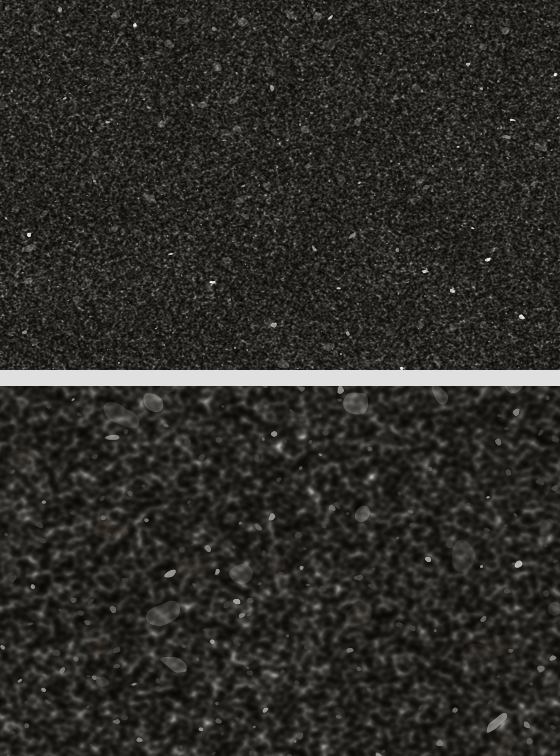
Top, the full canvas; bottom, a detail of the centre.
This texture is drawn by a WebGL 2 fragment shader. Its source:

```glsl
#version 300 es
precision highp float;

#define GRAIN_CELLS 100.0
#define GRAIN_STRETCH 0.88
#define GRAIN_CONTRAST 0.43
#define BASE_TONE 0.137
#define WARMTH vec3(0.007, 0.0, -0.011)
#define GLINT_CELLS 70.0
#define GLINT_DENSITY 0.25
#define FLAKE_CELLS 14.0
#define FLAKE_DENSITY 0.65
#define CHIP_CELLS 8.0
#define CHIP_DENSITY 0.42

uniform vec2 u_resolution;
out vec4 fragColor;

// Three independent random values in 0..1 per cell and layer
vec3 hash3(vec2 cell, int layer) {
    uvec3 v = uvec3(ivec3(ivec2(cell), layer));
    v = v * 1664525u + 1013904223u;
    v.x += v.y * v.z; v.y += v.z * v.x; v.z += v.x * v.y;
    v ^= v >> 16u;
    v.x += v.y * v.z; v.y += v.z * v.x; v.z += v.x * v.y;
    return vec3(v >> 8u) / 16777216.0;
}

mat2 rotation(float angle) {
    float c = cos(angle), s = sin(angle);
    return mat2(c, s, -s, c);
}

float cornerSlope(vec2 cell, vec2 offset, int layer) {
    float angle = 6.2832 * hash3(cell + offset, layer).x;
    return dot(vec2(cos(angle), sin(angle)), -offset);
}

// Gradient noise scaled to roughly unit variance
float gradientNoise(vec2 p, int layer) {
    vec2 cell = floor(p), f = p - cell;
    vec2 w = f * f * f * (f * (f * 6.0 - 15.0) + 10.0);
    float corners[4];
    for (int i = 0; i < 4; i++) {
        vec2 corner = vec2(i & 1, i >> 1);
        float slope = cornerSlope(cell, corner, layer);
        float angle = 6.2832 * hash3(cell + corner, layer).x;
        corners[i] = slope + dot(vec2(cos(angle), sin(angle)), f);
    }
    return 4.6 * mix(mix(corners[0], corners[1], w.x),
                     mix(corners[2], corners[3], w.x), w.y);
}

// Scattered ragged ellipses: x = coverage, y = random value of the piece
vec2 scatter(vec2 p, float cells, float density, float radius, float aspect, int layer) {
    vec2 q = p * cells, home = floor(q);
    float pixel = cells / u_resolution.y;
    float ragged = gradientNoise(q * 0.45 / radius, layer + 2);
    vec2 best = vec2(0.0);
    for (int y = -1; y <= 1; y++) {
        for (int x = -1; x <= 1; x++) {
            vec2 cell = home + vec2(x, y);
            vec3 place = hash3(cell, layer);
            vec3 form = hash3(cell, layer + 1);
            if (place.z > density) continue;
            vec2 d = rotation((form.x - 0.5) * 1.9) * (q - cell - place.xy);
            float stretch = sqrt(mix(1.0, aspect, form.y));
            float size = radius * mix(0.5, 1.2, form.z);
            float edge = length(d * vec2(1.0 / stretch, stretch)) - size * (1.0 + 0.22 * ragged);
            float cover = 1.0 - smoothstep(-0.6 * pixel, 0.6 * pixel, edge);
            if (cover > best.x) best = vec2(cover, fract(place.z / density * 7.0 + form.x));
        }
    }
    return best;
}

void main() {
    vec2 p = gl_FragCoord.xy / u_resolution.y;
    vec2 g = p * vec2(GRAIN_STRETCH, 1.0) * GRAIN_CELLS;

    // Sandy ground: rotated octaves shaped into a skewed tone curve
    float fine = gradientNoise(rotation(0.6) * g * 1.7, 11);
    float medium = gradientNoise(rotation(-0.35) * g, 12);
    float coarse = gradientNoise(rotation(1.1) * g * 0.43, 13);
    float broad = gradientNoise(g * 0.06, 14);
    float grain = 0.64 * fine + 0.68 * medium + 0.32 * coarse + 0.12 * broad;
    vec3 color = BASE_TONE * exp(GRAIN_CONTRAST * grain) + WARMTH;

    // Dull mineral flakes, some of them brown
    vec2 flake = scatter(p, FLAKE_CELLS, FLAKE_DENSITY, 0.14, 2.0, 21);
    vec3 tint = mix(vec3(1.0, 0.98, 0.93), vec3(1.14, 0.96, 0.80), pow(1.0 - flake.y, 3.0));
    float flakeTone = mix(0.19, 0.40, flake.y * flake.y) * exp(0.2 * grain);
    color = mix(color, flakeTone * tint, flake.x * mix(0.5, 0.88, flake.y));

    // Pinpoint glints on the grains
    vec2 glint = scatter(p, GLINT_CELLS, GLINT_DENSITY, 0.17, 1.6, 31);
    float glintTone = 0.24 + 0.48 * pow(glint.y, 4.0);
    color = mix(color, max(color, glintTone + WARMTH), glint.x * 0.85);

    // Sparse bright chips
    vec2 chip = scatter(p, CHIP_CELLS, CHIP_DENSITY, 0.045, 2.8, 41);
    vec3 chipColor = mix(0.48, 0.93, chip.y) * exp(0.08 * grain) * vec3(1.0, 0.99, 0.95);
    color = mix(color, chipColor, chip.x);

    fragColor = vec4(clamp(color, 0.0, 1.0), 1.0);
}
```
